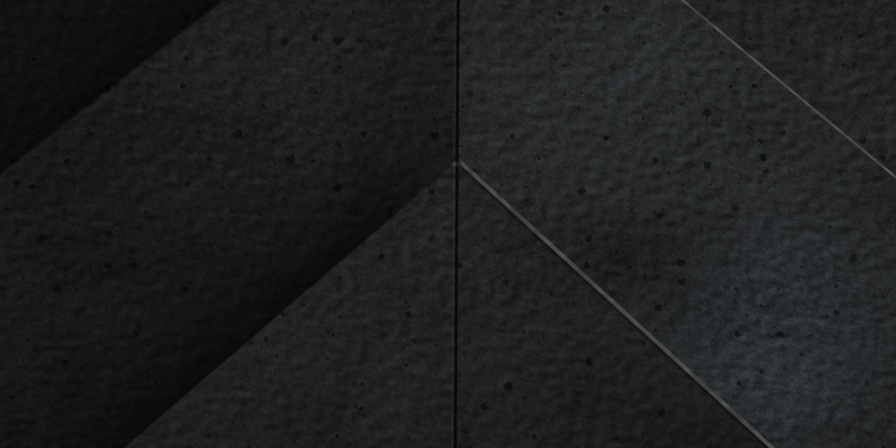
Give the GLSL for this background, as a WebGL 1 fragment shader.

```glsl
precision highp float;
uniform vec2 u_resolution;

float hash(vec2 p) {
  vec3 q = fract(vec3(p.xyx) * 0.1031);
  q += dot(q, q.yzx + 33.33);
  return fract((q.x + q.y) * q.z);
}

float noise(vec2 p) {
  vec2 i = floor(p), f = fract(p);
  f = f * f * (3.0 - 2.0 * f);
  return mix(mix(hash(i), hash(i + vec2(1.0, 0.0)), f.x),
             mix(hash(i + vec2(0.0, 1.0)), hash(i + vec2(1.0, 1.0)), f.x), f.y);
}

float fbm(vec2 p) {
  float sum = 0.0, gain = 0.5;
  for (int i = 0; i < 4; i++) {
    sum += gain * noise(p);
    p = mat2(1.6, 1.2, -1.2, 1.6) * p + 7.3;
    gain *= 0.55;
  }
  return sum;
}

// Signed distance to the line through a and b (a left of b), positive above
float above(vec2 p, vec2 a, vec2 b) {
  vec2 d = normalize(b - a);
  return dot(p - a, vec2(-d.y, d.x));
}

float glow(vec2 p, vec2 center, vec2 size) {
  vec2 q = (p - center) / size;
  return exp(-dot(q, q));
}

float stripe(float d, float halfWidth, float aa) {
  return 1.0 - smoothstep(halfWidth - aa, halfWidth + aa, abs(d));
}

// Small dark holes scattered one per cell, in a fraction of the cells
float pits(vec2 p, float cells, float share) {
  vec2 id = floor(p * cells);
  vec2 center = 0.3 + 0.4 * vec2(hash(id + 3.1), hash(id + 8.7));
  float radius = 0.08 + 0.16 * hash(id + 5.5);
  float d = length(fract(p * cells) - center) + 0.12 * (noise(p * 190.0) - 0.5);
  return step(1.0 - share, hash(id + 1.9)) * (1.0 - smoothstep(radius * 0.4, radius, d));
}

void main() {
  vec2 p = gl_FragCoord.xy / u_resolution * vec2(2.0, 1.0);
  float aa = 0.8 / u_resolution.y;

  // Joints between the slabs
  float seam = p.x - mix(1.016, 1.023, p.y);
  float leftTop = above(p, vec2(0.0, 0.61), vec2(0.5, 1.0));
  float leftLow = above(p, vec2(0.279, 0.0), vec2(1.016, 0.635));
  float rightLow = above(p, vec2(1.031, 0.635), vec2(1.724, 0.0));
  float rightTop = above(p, vec2(1.523, 1.0), vec2(2.0, 0.604));

  // Left slab, darkened toward the raised triangle
  float shade = 0.094 + 0.035 * glow(p, vec2(0.72, 0.82), vec2(0.45, 0.35));
  float shadow = exp(-max(leftLow, 0.0) / 0.13);
  shade *= 1.0 - shadow * (0.62 - 0.42 * smoothstep(0.75, 1.02, p.x));
  vec3 leftSlab = shade * vec3(0.95, 1.0, 1.03);

  // Top left corner, in shadow along its lower edge
  vec3 corner = vec3(0.066, 0.070, 0.072) * (1.0 - 0.45 * exp(-max(leftTop, 0.0) / 0.09));

  // Lower triangle
  vec3 triangle = vec3(0.126, 0.132, 0.128);
  triangle *= 1.0 - 0.12 * smoothstep(0.3, 0.0, p.y) - 0.08 * smoothstep(0.0, 0.4, seam);

  // Right slab with a cool sheen
  vec3 rightSlab = vec3(0.131, 0.138, 0.142);
  rightSlab += vec3(0.024, 0.026, 0.028) * glow(p, vec2(1.5, 0.78), vec2(0.35, 0.28));
  rightSlab += vec3(0.037, 0.047, 0.052) * glow(p, vec2(1.74, 0.23), vec2(0.22, 0.22));
  rightSlab *= 1.0 - 0.2 * glow(p, vec2(1.42, 0.40), vec2(0.16, 0.13));
  vec3 farSlab = vec3(0.134, 0.138, 0.130);

  // Assemble the chevron
  vec3 left = mix(leftSlab, corner, smoothstep(-0.005, 0.007, leftTop));
  left = mix(triangle, left, smoothstep(-aa, 0.005, leftLow));
  vec3 right = mix(rightSlab, farSlab, smoothstep(-aa, aa, rightTop));
  right = mix(triangle, right, smoothstep(-aa, aa, rightLow));
  vec3 color = mix(left, right, smoothstep(-aa, aa, seam));

  // Stone relief lit from the upper left, mottling and pits
  vec2 q = p + 0.012 * vec2(noise(p * 25.0), noise(p * 25.0 + 40.0));
  vec2 grainPos = q * vec2(52.0, 68.0);
  float relief = fbm(grainPos + vec2(-0.3, 0.4)) - fbm(grainPos - vec2(-0.3, 0.4));
  float speckle = noise(p * 230.0) - 0.5;
  float mottle = fbm(p * 7.0) - 0.48;
  color *= 1.0 + 0.6 * relief + 0.24 * speckle + 0.3 * mottle;
  color *= 1.0 - 0.5 * pits(p, 18.0, 0.12) - 0.35 * pits(p + 0.37, 34.0, 0.1);

  // Bright bevels on the right
  float wear = 0.75 + 0.4 * noise(p * 60.0);
  float onRight = smoothstep(0.004, 0.012, seam);
  float bevel = stripe(rightLow, 0.0045, aa) * onRight;
  color = mix(color, vec3(0.30, 0.305, 0.30) * wear, bevel * 0.9);
  color *= 1.0 - 0.3 * stripe(rightLow + 0.008, 0.003, aa) * onRight;
  color = mix(color, vec3(0.33, 0.33, 0.31) * wear, 0.85 * stripe(rightTop, 0.0028, aa));

  // Vertical seam with a faint lit lip
  color += 0.03 * stripe(seam + 0.007, 0.002, aa) * wear;
  color = mix(color, vec3(0.025, 0.027, 0.028), 0.9 * stripe(seam, 0.0032, aa));
  color += 0.12 * glow(p, vec2(1.016, 0.634), vec2(0.008, 0.005));

  gl_FragColor = vec4(clamp(color, 0.0, 1.0), 1.0);
}
```
